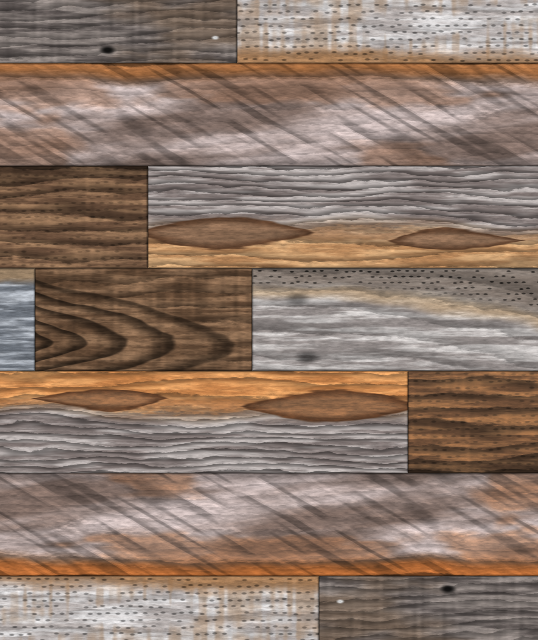
Write a Shadertoy shader that draws this texture.

```glsl
// Reclaimed wood wall: seven rows of horizontal boards in eight weathered finishes.
// Boards are laid out in row-height units; the rows below the middle are the rows
// above it turned half way round. Grain is stretched noise plus growth-ring lines.

float hash(vec2 p) {
    p = fract(p * vec2(0.1031, 0.1137));
    p += dot(p, p.yx + 33.33);
    return fract((p.x + p.y) * p.x * 17.3);
}

float noise(vec2 p) {
    vec2 i = floor(p), f = fract(p);
    f = f * f * (3.0 - 2.0 * f);
    return mix(mix(hash(i), hash(i + vec2(1, 0)), f.x),
               mix(hash(i + vec2(0, 1)), hash(i + vec2(1, 1)), f.x), f.y);
}

float fbm(vec2 p) {
    float sum = 0.0, amp = 0.53;
    for (int i = 0; i < 4; i++) {
        sum += amp * noise(p);
        p = p * 2.03 + 17.7;
        amp *= 0.5;
    }
    return sum;
}

// Late wood: darkens slowly, then ends sharply
float ring(float phase) {
    float f = fract(phase);
    return smoothstep(0.3, 0.88, f) * (1.0 - smoothstep(0.88, 1.0, f));
}

// Staggered rows of small punched pits
float pits(vec2 q) {
    vec2 g = q * vec2(11.0, 15.0);
    g.x += 0.5 * mod(floor(g.y), 2.0);
    vec2 f = fract(g) - 0.5 + 0.3 * (hash(floor(g) + 5.0) - 0.5);
    return smoothstep(0.3, 0.1, length(f * vec2(0.8, 1.3))) * step(0.35, hash(floor(g)));
}

// Pointed lens, positive inside
float lens(vec2 q, vec2 centre, vec2 halfSize) {
    vec2 d = (q - centre) / halfSize;
    return 1.0 - d.x * d.x - abs(d.y);
}

float knot(vec2 q, vec2 centre, float size) {
    return smoothstep(1.0, 0.2, length((q - centre) / vec2(size, size * 0.55)));
}

// q.x runs along the board, q.y from its upper edge (0) to its lower edge (1)
vec3 boardColour(int kind, vec2 q) {
    vec2 s = q + float(kind) * 13.7;
    float cloud = fbm(s * vec2(0.9, 3.0));
    float fibre = fbm(vec2(s.x * 2.0, s.y * 24.0));
    float fine = fbm(vec2(s.x * 16.0, s.y * 60.0));
    float cross = noise(vec2(s.x * 24.0, s.y * 2.0));
    float w = q.y + 0.28 * (cloud - 0.5) + 0.02 * (fine - 0.5);
    float streak = smoothstep(0.3, 0.7, fibre);
    vec3 c;
    if (kind == 0) {            // grey-brown, rough, with knots
        c = mix(vec3(0.37, 0.34, 0.33), vec3(0.59, 0.55, 0.53), streak);
        c = mix(c, vec3(0.50, 0.40, 0.31), 0.5 * smoothstep(0.5, 0.7, cloud));
        c *= 1.05 - 0.25 * ring(w * 11.0) - 0.15 * cross;
        c *= 1.0 - 0.85 * knot(q, vec2(1.05, 0.87), 0.1);
        c = mix(c, vec3(0.85), knot(q, vec2(2.1, 0.75), 0.05));
    } else if (kind == 1) {     // worn whitewash
        c = mix(vec3(0.70, 0.67, 0.66), vec3(0.89, 0.88, 0.88), streak);
        float bare = smoothstep(0.48, 0.72, cloud + 0.25 * (cross - 0.5));
        c = mix(c, vec3(0.66, 0.55, 0.45), 0.65 * bare);
        c = mix(c, vec3(0.66, 0.48, 0.32), 0.85 * smoothstep(0.83, 1.0, w));
        c *= 1.0 - 0.35 * pits(q) - 0.12 * ring(w * 6.0);
    } else if (kind == 2) {     // mauve grey with slanted saw marks
        float band = fbm(vec2(s.x * 0.5, (s.y + 0.12 * s.x) * 3.5));
        c = mix(vec3(0.47, 0.40, 0.37), vec3(0.77, 0.71, 0.70), smoothstep(0.28, 0.62, band));
        c = mix(c, vec3(0.60, 0.45, 0.36), 0.6 * smoothstep(0.54, 0.68, cloud));
        c = mix(c, vec3(0.62, 0.41, 0.25), smoothstep(0.26, 0.06, w));
        c *= 1.04 - 0.3 * ring(w * 5.0) * smoothstep(0.5, 0.1, q.y) - 0.12 * ring(w * 9.0);
        float across = q.y - 0.58 * q.x + 0.03 * cloud;
        float saw = noise(vec2(across * 23.0, (q.x + 0.6 * q.y) * 1.8));
        c *= 1.03 - 0.26 * smoothstep(0.55, 0.9, saw) + 0.1 * smoothstep(0.4, 0.1, saw);
        c *= 1.0 - 0.2 * smoothstep(0.85, 1.0, q.y);
    } else if (kind == 3) {     // plain brown, pitted
        c = mix(vec3(0.40, 0.30, 0.23), vec3(0.58, 0.45, 0.34), streak);
        c *= 1.08 - 0.35 * ring(w * 6.5) - 0.18 * pits(q) - 0.12 * cross;
        c *= 1.0 - 0.35 * smoothstep(0.18, 0.0, w);
    } else if (kind == 4) {     // grey above, tan below, with dark heartwood lenses
        vec3 grey = mix(vec3(0.47, 0.43, 0.42), vec3(0.69, 0.66, 0.65), streak);
        grey *= 1.06 - 0.4 * ring(w * 13.0);
        vec3 tan = mix(vec3(0.68, 0.50, 0.34), vec3(0.83, 0.66, 0.48), streak);
        tan *= 1.03 - 0.3 * ring(w * 9.0);
        c = mix(grey, tan, smoothstep(0.52, 0.8, w));
        vec2 bent = q + vec2(0.0, 0.14 * (cloud - 0.5) + 0.05 * (fibre - 0.5));
        float heart = max(lens(bent, vec2(2.2, 0.67), vec2(0.88, 0.15)),
                          lens(bent, vec2(4.45, 0.73), vec2(0.68, 0.1)));
        vec3 dark = mix(vec3(0.34, 0.23, 0.16), vec3(0.53, 0.41, 0.32), smoothstep(0.0, 0.6, heart));
        c = mix(c, dark * (0.8 + 0.4 * fibre), smoothstep(-0.05, 0.12, heart));
    } else if (kind == 5) {     // blue grey
        c = mix(vec3(0.40, 0.42, 0.45), vec3(0.72, 0.74, 0.77), streak);
        c = mix(c, vec3(0.58, 0.49, 0.39), smoothstep(0.16, 0.08, w));
    } else if (kind == 6) {     // dark brown with nested arches
        c = mix(vec3(0.36, 0.27, 0.20), vec3(0.54, 0.42, 0.32), streak);
        vec2 d = (q - vec2(0.3, 0.72)) / vec2(1.9, 0.36);
        float arch = sqrt(abs(d.x)) * 0.45 + 0.55 * length(d) + 0.22 * (cloud - 0.5);
        float inside = smoothstep(1.04, 0.94, arch);
        c *= 1.08 - mix(0.3 * ring(w * 7.0), 0.58 * ring(arch * 5.0), inside);
        c *= 1.05 - 0.2 * cross - 0.1 * pits(q);
    } else {                    // pale grey with a dark pitted upper edge
        c = mix(vec3(0.57, 0.54, 0.53), vec3(0.82, 0.80, 0.79), streak);
        float curve = w - 0.045 * (q.x - 2.46) * (q.x - 2.46);
        c = mix(c, vec3(0.74, 0.63, 0.50), 0.75 * smoothstep(0.13, 0.0, abs(curve - 0.2)));
        float edge = smoothstep(0.17, 0.06, curve);
        c = mix(c, vec3(0.48, 0.43, 0.39), 0.8 * edge);
        c *= 1.0 - 0.5 * edge * pits(q * 1.2) - 0.22 * ring(curve * 5.0);
        c *= 1.0 - 0.4 * knot(q, vec2(2.9, 0.3), 0.16) - 0.4 * knot(q, vec2(3.0, 0.87), 0.15);
    }
    return c * (0.82 + 0.36 * fine);
}

void mainImage(out vec4 fragColor, in vec2 fragCoord) {
    vec2 p = fragCoord / iResolution.y * 6.244;
    vec2 q = vec2(p.x, 6.626 - p.y);
    bool turned = q.y >= 4.0;
    if (turned) q = vec2(5.42, 7.0) - q;
    int row = int(floor(q.y));
    q.y = fract(q.y);

    // Finish of each board and distance to its end joints
    int kind = 2;
    float joint = 9.0;
    if (row == 0) { kind = q.x < 2.31 ? 0 : 1; joint = abs(q.x - 2.31); }
    if (row == 2) { kind = q.x < 1.44 ? 3 : 4; joint = abs(q.x - 1.44); }
    if (row == 3) {
        kind = q.x < 0.34 ? 5 : q.x < 2.46 ? 6 : 7;
        joint = min(abs(q.x - 0.34), abs(q.x - 2.46));
    }
    vec3 c = boardColour(kind, q);
    if (turned && row > 0) c *= mix(vec3(1), vec3(1.08, 0.97, 0.84), smoothstep(0.08, 0.3, c.r - c.b));

    // Thin dark seams
    float gap = min(joint, min(q.y, 1.0 - q.y));
    c *= mix(0.55, 1.0, smoothstep(0.0, 0.018, gap));
    fragColor = vec4(clamp(c, 0.0, 1.0), 1.0);
}
```
